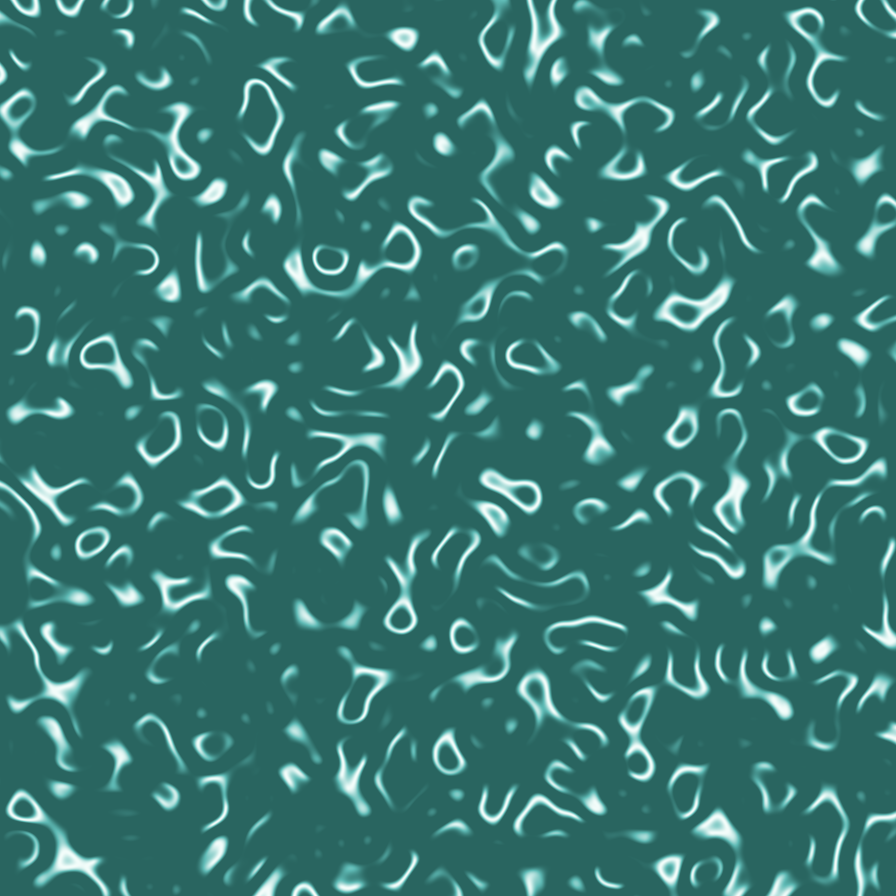
Reproduce this texture procedurally as a WebGL 2 fragment shader.

```glsl
#version 300 es
precision highp float;

uniform vec2 u_resolution;
out vec4 fragColor;

const float CELLS = 19.0;        // noise cells across the canvas
const float LEVEL = 0.26;        // noise height traced by the filaments
const float HALF_WIDTH = 0.12;   // filament half width, in noise height
const float MASK_CELLS = 20.0;   // cells of the noise that breaks filaments
const float MASK_LOW = -0.17;
const float MASK_HIGH = 0.21;
const float TEAL_POINT = 0.45;   // intensity at which the ramp reaches teal

const vec3 DEEP = vec3(0.16, 0.395, 0.375);
const vec3 TEAL = vec3(0.37, 0.73, 0.71);
const vec3 PALE = vec3(0.95, 0.99, 0.98);

uint scramble(uint x) {
    x = x * 747796405u + 2891336453u;
    x = ((x >> ((x >> 28u) + 4u)) ^ x) * 277803737u;
    return (x >> 22u) ^ x;
}

// Random unit vector for a lattice point
vec2 gradientAt(ivec2 cell, uint seed) {
    uint h = scramble(uint(cell.x) + scramble(uint(cell.y) + scramble(seed)));
    float angle = 6.2831853 * float(h >> 8u) / 16777216.0;
    return vec2(cos(angle), sin(angle));
}

float gradientNoise(vec2 p, uint seed) {
    ivec2 cell = ivec2(floor(p));
    vec2 f = fract(p);
    vec2 fade = f * f * f * (f * (f * 6.0 - 15.0) + 10.0);
    float sum = 0.0;
    for (int y = 0; y < 2; y++) {
        for (int x = 0; x < 2; x++) {
            ivec2 corner = ivec2(x, y);
            vec2 side = vec2(corner);
            vec2 weight = mix(1.0 - fade, fade, side);
            sum += weight.x * weight.y * dot(gradientAt(cell + corner, seed), f - side);
        }
    }
    return sum;
}

vec3 ramp(float v) {
    vec3 dark = mix(DEEP, TEAL, clamp(v / TEAL_POINT, 0.0, 1.0));
    return mix(dark, PALE, clamp((v - TEAL_POINT) / (1.0 - TEAL_POINT), 0.0, 1.0));
}

void main() {
    vec2 uv = gl_FragCoord.xy / u_resolution.y;

    // Filaments and blobs along contours of both hills and hollows
    float height = gradientNoise(uv * CELLS, 11u);
    float offset = abs(abs(height) - LEVEL);
    float filament = 1.0 - smoothstep(0.0, HALF_WIDTH, offset);

    // Break the contours into dashes and faint patches
    float cover = gradientNoise(uv * MASK_CELLS + vec2(3.4, 7.6), 47u);
    float mask = smoothstep(MASK_LOW, MASK_HIGH, cover);

    fragColor = vec4(ramp(filament * mask), 1.0);
}
```
